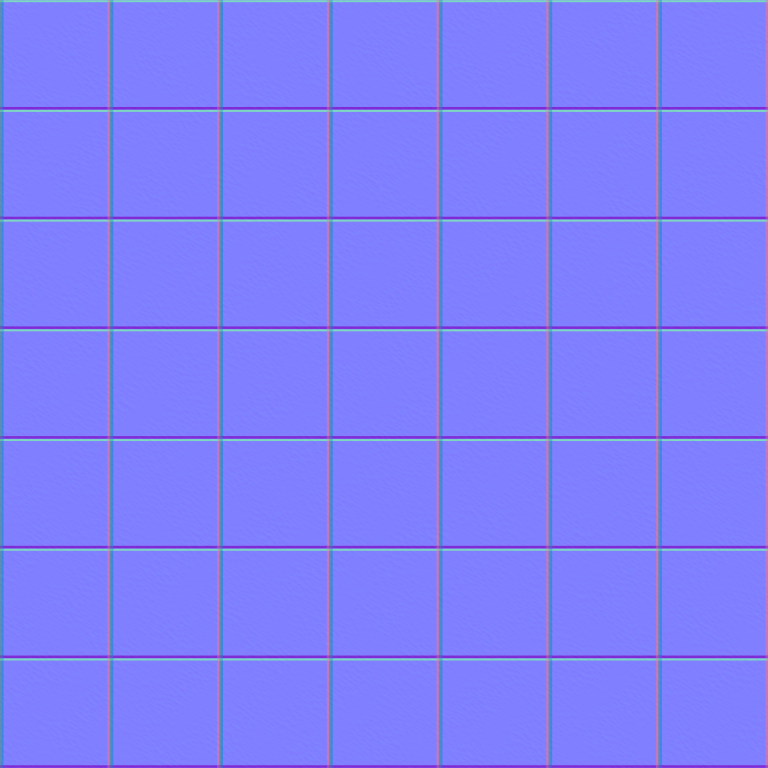
This texture map is drawn by a WebGL 1 fragment shader. Its source:

```glsl
precision highp float;
// Tangent-space normal map of a 7 by 7 grid of square tiles with bevelled seams and fine grain.

uniform vec2 u_resolution;

const float TILES = 7.0;
const float GRAIN_CELLS = 30.0;
const float GRAIN_STRENGTH = 0.035;

const vec3 FLAT = vec3(0.50, 0.50, 1.00);
const vec3 RIGHT_BEVEL = vec3(0.76, 0.47, 0.76);
const vec3 LEFT_GROOVE = vec3(0.36, 0.55, 0.71);
const vec3 LEFT_BEVEL = vec3(0.25, 0.53, 0.89);
const vec3 TOP_BEVEL = vec3(0.49, 0.84, 0.76);
const vec3 BOTTOM_BEVEL = vec3(0.50, 0.17, 0.84);

vec2 hash2(vec2 p) {
    vec2 k = vec2(dot(p, vec2(127.1, 311.7)), dot(p, vec2(269.5, 183.3)));
    return fract(sin(k) * 4375.85);
}

// Distance to the nearest jittered cell point.
float cellular(vec2 p) {
    vec2 cell = floor(p);
    vec2 f = p - cell;
    float nearest = 2.0;
    for (int j = -1; j <= 1; j++) {
        for (int i = -1; i <= 1; i++) {
            vec2 o = vec2(float(i), float(j));
            vec2 d = o + hash2(cell + o) - f;
            nearest = min(nearest, dot(d, d));
        }
    }
    return sqrt(nearest);
}

// Grain height, stretched along a descending diagonal.
float grainHeight(vec2 p) {
    vec2 q = vec2(dot(p, vec2(0.87, -0.50)) * 0.5, dot(p, vec2(0.50, 0.87)));
    return cellular(q * GRAIN_CELLS);
}

vec2 grainSlope(vec2 p, float stepSize) {
    float h = grainHeight(p);
    return vec2(h - grainHeight(p + vec2(stepSize, 0.0)),
                h - grainHeight(p + vec2(0.0, stepSize)));
}

// Slow patches where the grain is stronger or weaker.
float patchiness(vec2 p) {
    float s = sin(p.x * 9.0 + 2.0 * sin(p.y * 5.0));
    s += sin(p.y * 11.0 - p.x * 4.0 + sin(p.x * 13.0));
    return 0.75 + 0.2 * s;
}

// Box-filtered coverage of the interval from a to b.
float band(float x, float a, float b, float pixel) {
    float covered = min(b, x + 0.5 * pixel) - max(a, x - 0.5 * pixel);
    return clamp(covered / pixel, 0.0, 1.0);
}

// Signed offset from the nearest tile boundary.
vec2 seamOffset(vec2 p) {
    return fract(p + 0.5) - 0.5;
}

vec3 verticalSeam(float x, float pixel) {
    return (RIGHT_BEVEL - FLAT) * band(x, -0.021, 0.000, pixel)
         + (LEFT_GROOVE - FLAT) * band(x, 0.000, 0.015, pixel)
         + (LEFT_BEVEL - FLAT) * band(x, 0.015, 0.033, pixel);
}

vec3 horizontalSeam(float y, float pixel) {
    return (TOP_BEVEL - FLAT) * band(y, -0.020, -0.002, pixel)
         + (BOTTOM_BEVEL - FLAT) * band(y, 0.002, 0.025, pixel);
}

void main() {
    vec2 p = gl_FragCoord.xy / u_resolution * TILES;
    vec2 pixel = TILES / u_resolution;
    vec2 offset = seamOffset(p);

    // Seams soften each other where they cross.
    vec3 across = verticalSeam(offset.x, pixel.x);
    vec3 along = horizontalSeam(offset.y, pixel.y);
    float crossing = band(offset.x, -0.021, 0.033, pixel.x)
                   * band(offset.y, -0.020, 0.025, pixel.y);
    vec3 colour = FLAT + (across + along) * (1.0 - 0.4 * crossing);

    // Grain tilts the surface slightly.
    vec2 tilt = grainSlope(p, 0.014) * patchiness(p) * GRAIN_STRENGTH;
    colour.rg += tilt;

    gl_FragColor = vec4(clamp(colour, 0.0, 1.0), 1.0);
}
```
